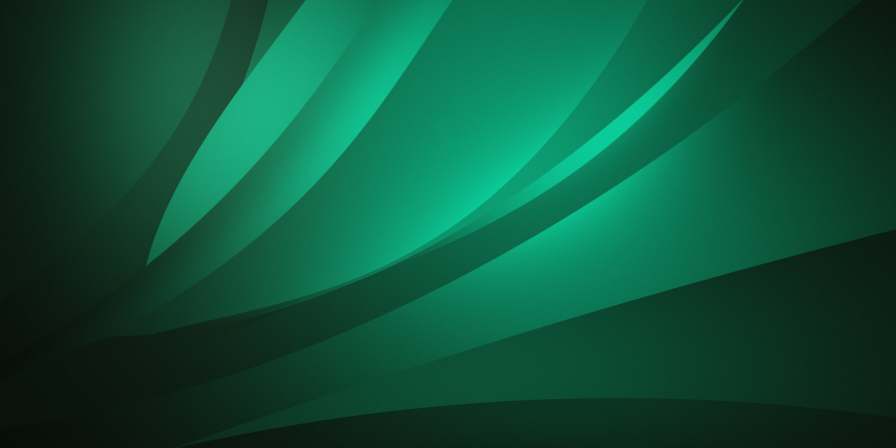
A Shadertoy shader for this background:

```glsl
// Curve coefficients, constant term first.
// Upper ribbons give x from the depth below the top edge.
const vec4 FIELD_EDGE  = vec4(0.516, -0.261, -0.457, -0.443);
const vec4 SLIVER_EDGE = vec4(0.599, -0.250, -0.300, 0.0);
const vec4 LEAF_EDGE   = vec4(0.682, -0.750, -0.089, 0.576);
const vec4 RIBBON_EDGE = vec4(0.846, -0.669, -0.052, -0.500);
const vec4 BODY_EDGE   = vec4(1.010, -0.687, 0.216, -0.886);
// Lower ribbons give y from x.
const vec4 SWEEP_TOP   = vec4(0.126, 0.558, -0.708, 0.512);
const vec4 SHINE_TOP   = vec4(0.264, -0.152, 0.360, 0.0);
const vec4 SHADOW_TOP  = vec4(-0.127, 1.130, -0.965, 0.418);
const vec4 SLOPE_TOP   = vec4(0.042, 0.138, 0.187, 0.0);
const vec4 FLOOR_TOP   = vec4(-0.144, 0.382, -0.033, 0.0);
const vec4 HILL_TOP    = vec4(-0.107, 0.317, -0.115, 0.0);

const float RED_BASE = 0.045;
const float WARMTH = 0.07;
const float GRAIN = 0.010;
const float GRAIN_CELLS = 256.0;

float cubic(vec4 c, float t) {
    return c.x + t * (c.y + t * (c.z + t * c.w));
}

// Smooth coverage of the positive side of a curve
float cover(float d) {
    return clamp(0.5 + d / max(fwidth(d), 1e-5), 0.0, 1.0);
}

float glow(vec2 p, vec2 centre, vec2 radius) {
    vec2 q = (p - centre) / radius;
    return exp(-dot(q, q));
}

float hash(vec2 cell) {
    vec3 q = fract(cell.xyx * 0.1031);
    q += dot(q, q.yzx + 33.33);
    return fract((q.x + q.y) * q.z);
}

// Light level to green, shifting toward teal as it brightens
vec3 emerald(float level, float warmth) {
    float red = RED_BASE * smoothstep(-0.05, 0.12, level) + warmth;
    return vec3(red, level, level * (0.64 + 0.14 * level));
}

void mainImage(out vec4 fragColor, in vec2 fragCoord) {
    vec2 p = fragCoord / iResolution.y;
    p.x *= 2.0 * iResolution.y / iResolution.x;
    float depth = 1.0 - p.y;

    // Signed offsets from the curves
    float field  = p.x - cubic(FIELD_EDGE, depth);
    float sliver = p.x - cubic(SLIVER_EDGE, depth);
    float leaf   = p.x - cubic(LEAF_EDGE, depth);
    float ribbon = p.x - cubic(RIBBON_EDGE, depth);
    float body   = p.x - cubic(BODY_EDGE, depth);
    float sweep  = cubic(SWEEP_TOP, p.x) - p.y;
    float shine  = cubic(SHINE_TOP, p.x) - p.y;
    float shadow = cubic(SHADOW_TOP, p.x) - p.y;
    float slope  = cubic(SLOPE_TOP, p.x) - p.y;
    float ground = cubic(FLOOR_TOP, p.x) - p.y;
    float hill   = cubic(HILL_TOP, p.x) - p.y;

    // Upper left ribbons
    float level = 0.08 + 0.33 * glow(p, vec2(0.45, 0.78), vec2(0.30, 0.42));
    float band = 0.05 + 0.27 * glow(p, vec2(0.46, 0.73), vec2(0.36, 0.48));
    level = mix(level, band, cover(field));
    float sliverLight = 0.33 + 0.9 * clamp(depth, 0.0, 0.2);
    level = mix(level, sliverLight, cover(min(sliver, -leaf)));
    float leafLight = 0.10 + 0.60 * glow(p, vec2(0.60, 0.74), vec2(0.48, 0.50));
    level = mix(level, leafLight, cover(leaf));
    float ribbonLight = 0.04 + 0.71 * glow(p, vec2(0.83, 0.75), vec2(0.56, 0.54));
    ribbonLight *= mix(0.76, 1.0, smoothstep(-0.17, 0.0, body));
    level = mix(level, ribbonLight, cover(ribbon));

    // Central body, lit along the sweep
    float bodyLight = 0.05 + 0.46 * glow(p, vec2(1.12, 0.72), vec2(0.78, 0.72));
    float rim = exp(-max(-sweep, 0.0) / 0.18);
    bodyLight += 0.31 * rim * glow(p, vec2(1.06, 0.54), vec2(0.48, 0.42));
    level = mix(level, bodyLight, cover(body));

    // Sweep, shine and shadow ribbons
    float shadowLight = 0.06 + 0.37 * glow(p, vec2(1.25, 0.58), vec2(0.76, 0.54));
    shadowLight += 0.15 * exp(-max(shadow, 0.0) / 0.05)
                 * glow(p, vec2(1.42, 0.68), vec2(0.26, 0.26));
    float open = smoothstep(0.35, 0.90, p.x);
    float sweepLight = 0.08 + 0.54 * glow(p, vec2(1.14, 0.57), vec2(0.60, 0.72));
    level = mix(level, mix(shadowLight, sweepLight, open), cover(sweep));
    float shineLight = 0.10 + 0.70 * glow(p, vec2(1.36, 0.70), vec2(0.56, 0.50));
    level = mix(level, mix(shadowLight, shineLight, open),
                cover(min(shine, sweep + 0.02)));
    level = mix(level, shadowLight, cover(min(shadow, sweep)));

    // Lower slope and floor
    float slopeLight = 0.03 + 0.44 * glow(p, vec2(1.26, 0.42), vec2(0.80, 0.54));
    slopeLight += 0.30 * exp(-max(slope, 0.0) / 0.11)
                * glow(p, vec2(1.34, 0.53), vec2(0.36, 0.28));
    level = mix(level, slopeLight, cover(slope));
    float floorLight = 0.07 + 0.25 * glow(p, vec2(1.10, 0.18), vec2(0.76, 0.40));
    level = mix(level, floorLight, cover(ground));
    float hillLight = 0.07 + 0.14 * glow(p, vec2(1.25, 0.12), vec2(0.60, 0.18));
    level = mix(level, hillLight, cover(min(hill, ground)));

    // Warm tint on the left and fine grain
    float warmth = WARMTH * glow(p, vec2(0.50, 0.78), vec2(0.30, 0.40));
    level += GRAIN * (hash(floor(p * GRAIN_CELLS)) - 0.5);
    fragColor = vec4(clamp(emerald(level, warmth), 0.0, 1.0), 1.0);
}
```
